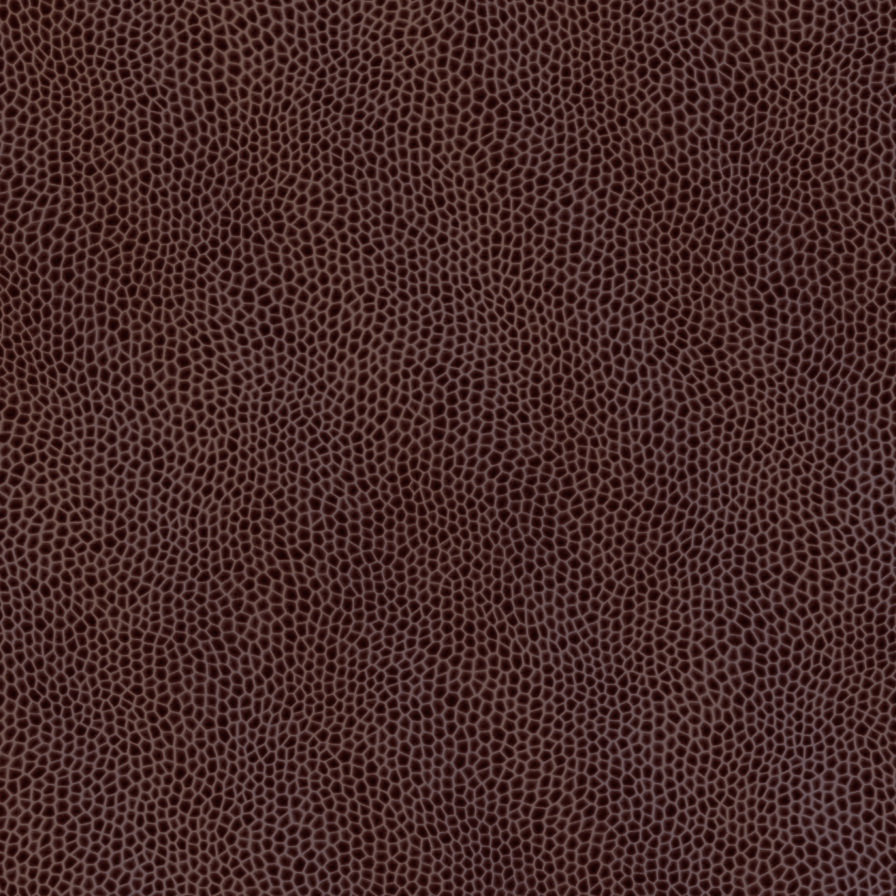
A Shadertoy shader for this texture:

```glsl
const float GRAINS = 72.0;          // pits per canvas height
const float COLUMN_PITCH = 0.9;     // column spacing relative to row spacing
const float JITTER = 0.5;
const float ROUNDNESS = 14.0;       // lower values round the pits more
const float RIDGE_FALLOFF = 6.6;
const float RIDGE_GAIN = 1.2;
const float SPECKLE = 0.14;
const float SPECKLE_SCALE = 420.0;
const vec2 LIGHT_DIR = vec2(-0.6, 0.8);
const vec3 PIT = vec3(0.085, 0.008, 0.010);
const vec3 LEATHER = vec3(0.180, 0.050, 0.042);
const vec3 RIDGE = vec3(0.405, 0.305, 0.295);
const float LEATHER_TONE = 0.25;    // tone at which the leather colour sits

vec2 hash2(vec2 p) {
    vec2 q = vec2(dot(p, vec2(127.1, 311.7)), dot(p, vec2(269.5, 183.3)));
    return fract(sin(q) * 43758.55);
}

// Irregular site in a grid whose odd columns are shifted by half a row
vec2 grainSite(vec2 id) {
    vec2 site = id + vec2(0.5, 0.5 + 0.5 * mod(id.x, 2.0));
    return site * vec2(COLUMN_PITCH, 1.0) + JITTER * (hash2(id) - 0.5);
}

// Slow undulation that bends the columns of grains
vec2 bend(vec2 uv) {
    return 0.006 * vec2(sin(uv.y * 19.0 + 2.0 * sin(uv.x * 11.0)),
                        sin(uv.x * 23.0 + 2.0 * sin(uv.y * 9.0 + 1.0)))
         + 0.002 * sin(uv.yx * vec2(53.0, 61.0) + uv * 17.0);
}

// Broad patches, roughly -1 to 1
float patches(vec2 uv) {
    float slow = sin(uv.x * 7.0 + 1.8 * sin(uv.y * 6.0));
    float bands = sin(uv.y * 15.0 + 1.5 * sin(uv.x * 5.0 + 2.0));
    float streaks = sin(uv.x * 41.0 + 2.5 * sin(uv.y * 8.0));
    return 0.4 * slow + 0.35 * bands + 0.25 * streaks;
}

// Tone of the embossed grain: 0 in the pits, 1 on the ridges
float grainTone(vec2 p) {
    vec2 base = floor(p / vec2(COLUMN_PITCH, 1.0));
    vec2 nearestId = base;
    vec2 center = vec2(0.0);
    float nearest = 1e3;
    for (int y = -2; y <= 1; y++)
    for (int x = -1; x <= 1; x++) {
        vec2 id = base + vec2(x, y);
        vec2 offset = grainSite(id) - p;
        float dist = dot(offset, offset);
        if (dist < nearest) {
            nearest = dist;
            nearestId = id;
            center = offset;
        }
    }

    // Smooth minimum of the border distances, with the blended border normal
    float weightSum = 0.0;
    vec2 normal = vec2(0.0);
    for (int y = -2; y <= 2; y++)
    for (int x = -2; x <= 2; x++) {
        if (x == 0 && y == 0) continue;
        vec2 offset = grainSite(nearestId + vec2(x, y)) - p;
        vec2 away = normalize(offset - center);
        float border = dot(0.5 * (offset + center), away);
        float weight = exp(-ROUNDNESS * border);
        weightSum += weight;
        normal += weight * away;
    }
    normal /= weightSum;
    float border = max(-log(weightSum) / ROUNDNESS, -0.03);

    float depth = RIDGE_FALLOFF * mix(0.75, 1.25, hash2(nearestId + 7.0).x);
    float uprightness = mix(0.8, 1.15, abs(normal.x));
    float slope = 0.09 * dot(normal, LIGHT_DIR) * smoothstep(0.0, 0.15, border);
    return RIDGE_GAIN * uprightness * exp(-depth * border) + slope;
}

vec3 leatherColor(vec2 uv) {
    float patchTone = patches(uv);
    float tone = grainTone((uv + bend(uv)) * GRAINS);
    tone *= 1.0 + 0.13 * patchTone;
    vec2 speck = hash2(floor(uv * SPECKLE_SCALE)) - 0.5;
    tone = clamp(tone + SPECKLE * speck.x, 0.0, 1.1);

    vec3 color = mix(PIT, LEATHER, min(tone / LEATHER_TONE, 1.0));
    color = mix(color, RIDGE, max(tone - LEATHER_TONE, 0.0) / (1.0 - LEATHER_TONE));

    // Warm dye to the upper left, cooler dye to the lower right
    float warmth = 0.6 * (uv.y - uv.x) + 0.3 * sin(uv.x * 31.0 + uv.y * 13.0) + speck.y;
    return color * (1.0 + warmth * vec3(0.04, 0.0, -0.09));
}

void mainImage(out vec4 fragColor, in vec2 fragCoord) {
    // Four samples smooth the fine ridges
    vec3 color = vec3(0.0);
    for (int i = 0; i < 4; i++) {
        vec2 shift = 0.5 * vec2(i % 2, i / 2) - 0.25;
        color += leatherColor((fragCoord + shift) / iResolution.y);
    }
    fragColor = vec4(color / 4.0, 1.0);
}
```
